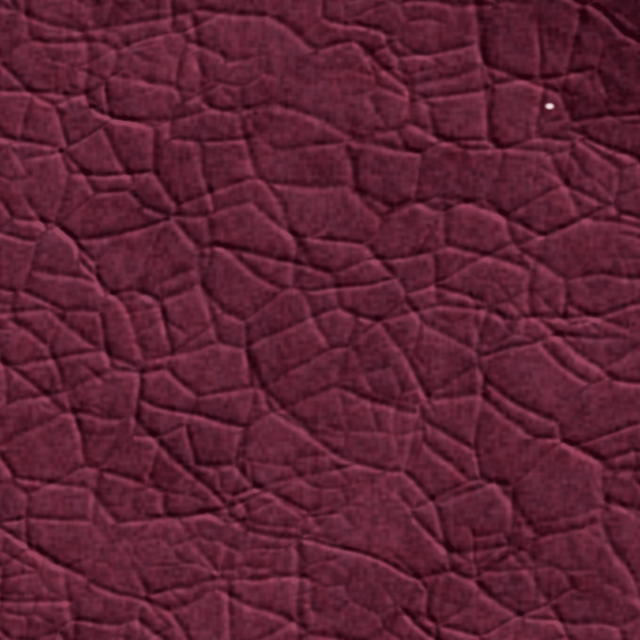
A three.js fragment shader for this texture:

```glsl
// Burgundy leather: warped Voronoi creases of three sizes form a height field,
// which is lit from the upper right by a finite difference along the light.
// Fine grain, soft blotches and a dark wrinkled corner finish it.

#define COARSE_CELLS vec2(6.6, 9.0)
#define MEDIUM_CELLS vec2(9.5, 11.5)
#define FINE_CELLS vec2(19.0, 24.0)
#define CREASE_WIDTH 0.0066
#define LIGHT_DIR vec2(0.6, 0.8)
#define LIGHT_STEP 0.0034
#define RELIEF 1.1
#define RIM_GLOW 0.4
#define OCCLUSION 0.13
#define GRAIN 0.62
#define BASE_COLOR vec3(0.36, 0.127, 0.197)
#define TONE_RANGE vec3(0.13, 0.077, 0.093)

varying vec2 vUv;

float hash(vec2 p) {
  return fract(sin(dot(p, vec2(127.1, 311.7))) * 43758.55);
}

vec2 hash2(vec2 p) {
  return vec2(hash(p), hash(p + vec2(37.2, 17.9)));
}

float noise(vec2 p) {
  vec2 i = floor(p);
  vec2 f = fract(p);
  f = f * f * (3.0 - 2.0 * f);
  return mix(mix(hash(i), hash(i + vec2(1.0, 0.0)), f.x),
             mix(hash(i + vec2(0.0, 1.0)), hash(i + vec2(1.0, 1.0)), f.x), f.y);
}

vec2 noise2(vec2 p) {
  return vec2(noise(p), noise(p + vec2(51.3, 23.7))) - 0.5;
}

vec2 rotate(vec2 p, float angle) {
  float c = cos(angle);
  float s = sin(angle);
  return vec2(c * p.x - s * p.y, s * p.x + c * p.y);
}

// Distance to the nearest Voronoi border, in cell units
float borderDistance(vec2 p) {
  vec2 cell = floor(p);
  vec2 f = fract(p);
  vec2 nearCell = vec2(0.0);
  vec2 nearest = vec2(8.0);
  for (int y = -1; y <= 1; y++) {
    for (int x = -1; x <= 1; x++) {
      vec2 o = vec2(float(x), float(y));
      vec2 r = o + hash2(cell + o) - f;
      if (dot(r, r) < dot(nearest, nearest)) {
        nearest = r;
        nearCell = o;
      }
    }
  }
  float d = 8.0;
  for (int y = -2; y <= 2; y++) {
    for (int x = -2; x <= 2; x++) {
      vec2 o = nearCell + vec2(float(x), float(y));
      vec2 r = o + hash2(cell + o) - f;
      vec2 gap = r - nearest;
      if (dot(gap, gap) > 0.0001) {
        d = min(d, dot(0.5 * (nearest + r), normalize(gap)));
      }
    }
  }
  return d;
}

// Narrow groove with softly rounded shoulders
float crease(vec2 p, vec2 cells, float width) {
  float d = borderDistance(p * cells) * 2.0 / (cells.x + cells.y);
  return exp(-d * d / (width * width)) + 0.35 * exp(-d / (2.5 * width));
}

float cornerMask(vec2 p) {
  return 1.0 - smoothstep(0.06, 0.36, length(p - vec2(1.02)));
}

float height(vec2 p) {
  vec2 q = p + 0.045 * noise2(p * 5.0) + 0.009 * noise2(p * 22.0);
  float depth = mix(0.75, 1.1, noise(p * 6.0 + 9.0));
  float h = -depth * crease(rotate(q, 0.16), COARSE_CELLS, CREASE_WIDTH);
  depth = 0.9 * smoothstep(0.0, 0.55, noise(p * 7.0 + 31.0));
  h -= depth * crease(rotate(q, -0.3) + 4.0, MEDIUM_CELLS, CREASE_WIDTH * 0.9);
  depth = 0.5 * smoothstep(0.4, 0.8, noise(p * 8.0 + 63.0));
  h -= depth * crease(q + 8.0, FINE_CELLS, CREASE_WIDTH * 0.75);
  h += 0.4 * noise(p * 40.0);
  return h + cornerMask(p) * 1.3 * (noise(rotate(q, 0.55) * vec2(11.0, 46.0)) - 0.5);
}

void main() {
  vec2 p = vUv;
  vec2 stepToLight = LIGHT_DIR * LIGHT_STEP;
  float behind = height(p - stepToLight);
  float ahead = height(p + stepToLight);

  // Glowing lit rims, shaded grooves and broad tone
  float slope = behind - ahead;
  float tone = 0.06 + RELIEF * slope + RIM_GLOW * max(slope, 0.0);
  tone += OCCLUSION * 0.5 * (behind + ahead);
  tone += 0.55 * (noise(p * 12.0 + 5.0) - 0.5) - 0.8 * cornerMask(p);

  // Soft grain with a faint crossed direction
  float hatch = noise(p * vec2(85.0, 170.0)) + noise(p * vec2(170.0, 85.0) + 40.0) - 1.0;
  tone += GRAIN * (hatch + 0.6 * (noise(rotate(p, 0.7) * 120.0) - 0.5));
  tone = clamp(tone, -1.5, 1.8);

  // Slight drift between red and violet
  float drift = noise(p * 75.0 + 80.0) + 0.5 * noise(p * 24.0 + 15.0) - 0.75;
  vec3 color = BASE_COLOR + TONE_RANGE * tone + drift * vec3(0.018, -0.012, -0.016);

  // Single bright speck
  float speck = 1.0 - smoothstep(0.002, 0.008, length((p - vec2(0.859, 0.834)) * vec2(0.8, 1.1)));
  color = mix(color, vec3(0.93, 0.86, 0.86), speck);
  gl_FragColor = vec4(clamp(color, 0.0, 1.0), 1.0);
}
```
